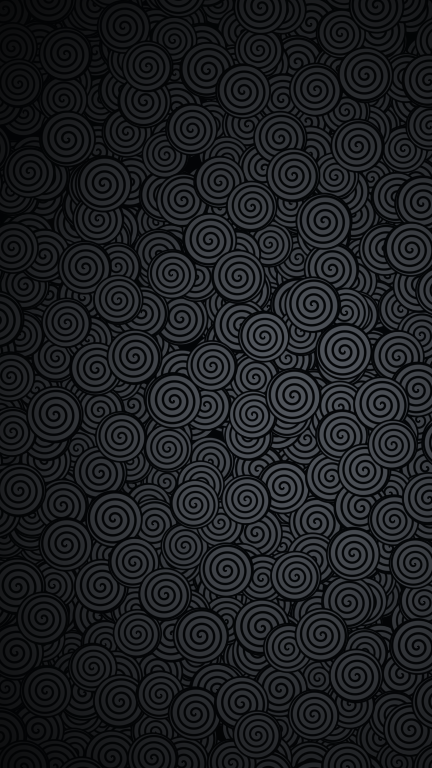
Write a Shadertoy shader that draws this pattern.

```glsl
// Overlapping spiral discs in dark slate, lit softly from right of centre.

float hash(vec2 p) {
    return fract(sin(dot(p, vec2(127.1, 311.7))) * 43758.5453);
}

mat2 rotation(float a) {
    return mat2(cos(a), -sin(a), sin(a), cos(a));
}

// Brightness of a spiral disc: 1 on the pale band, 0 on the dark line
float spiralBand(vec2 p, float radius, float phase, float soft) {
    float pitch = radius / 4.1;
    float r = length(p);
    float turn = fract(r / pitch + atan(p.y, p.x) / 6.2831853 + phase);
    float toLine = min(turn, 1.0 - turn) * pitch;
    float band = smoothstep(-soft, soft, toLine - 0.175 * pitch);
    float rim = smoothstep(-soft, soft, radius - 0.27 * pitch - r);
    return band * rim;
}

void mainImage(out vec4 fragColor, in vec2 fragCoord) {
    vec2 uv = fragCoord / iResolution.xy;
    vec2 p = fragCoord / iResolution.x;
    float soft = 0.75 / iResolution.x;
    float cellSize = 0.13;
    float pattern = 0.0;

    // Pairs of half-shifted disc grids, each pair turned, painted back to front
    for (int layer = 0; layer < 6; layer++) {
        float depth = float(layer);
        float pair = floor(depth / 2.0);
        vec2 q = rotation(pair * 2.4 + 0.5) * p / cellSize + pair * 7.37;
        q += 0.5 * mod(depth, 2.0);
        vec2 home = floor(q);

        for (int j = -1; j <= 1; j++)
        for (int i = -1; i <= 1; i++) {
            vec2 cell = home + vec2(i, j);
            vec2 seed = cell + depth * 19.0;
            if (layer > 3 && hash(seed + 29.3) > 0.76) continue;
            vec2 jitter = vec2(hash(seed), hash(seed + 41.3)) - 0.5;
            vec2 offset = (q - cell - 0.5 - 0.5 * jitter) * cellSize;
            float radius = mix(0.05, 0.057, depth / 5.0) + 0.010 * hash(seed + 73.9);
            float r = length(offset);
            if (r > radius + soft) continue;

            float band = spiralBand(offset, radius, hash(seed + 11.7), soft);
            float shade = mix(0.88, 1.0, depth / 5.0) * (0.94 + 0.06 * hash(seed + 5.1));
            float cover = smoothstep(-soft, soft, radius - r);
            pattern = mix(pattern, band * shade, cover);
        }
    }

    // Broad glow fading to the left edge and to the top
    vec2 d = uv - vec2(0.68, 0.47);
    float light = exp(-2.1 * d.x * d.x - 3.8 * d.y * d.y);
    vec3 ink = vec3(0.014, 0.021, 0.029) * (0.5 + 0.5 * light);
    vec3 slate = vec3(0.318, 0.335, 0.361) * light;
    fragColor = vec4(mix(ink, slate, pattern), 1.0);
}
```
